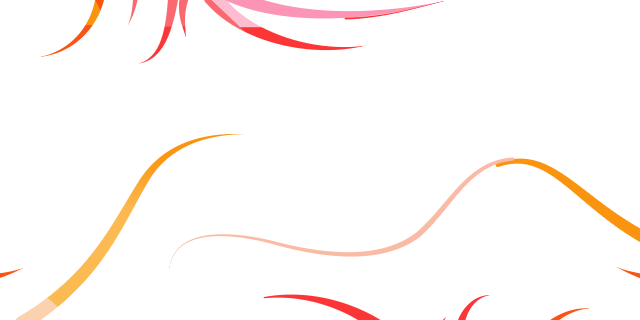
This background is drawn by a WebGL 1 fragment shader. Its source:

```glsl
precision highp float;
uniform vec2 u_resolution;

const vec3 RED = vec3(0.99, 0.21, 0.21);
const vec3 ROSE = vec3(0.98, 0.41, 0.44);
const vec3 VERMILION = vec3(0.98, 0.33, 0.08);
const vec3 ORANGE = vec3(0.98, 0.58, 0.06);
const vec3 AMBER = vec3(0.99, 0.73, 0.32);
const vec3 PEACH = vec3(0.98, 0.73, 0.64);
const vec3 CREAM = vec3(0.99, 0.82, 0.68);
const vec3 PINK = vec3(0.99, 0.58, 0.71);
const vec3 BLUSH = vec3(0.99, 0.74, 0.82);

vec2 cubic(vec2 a, vec2 b, vec2 c, vec2 d, float t) {
  float s = 1.0 - t;
  return s * s * s * a + 3.0 * s * s * t * b + 3.0 * s * t * t * c + t * t * t * d;
}

// Signed distance to a curve whose half width runs from width.x to width.y
float ribbon(vec2 p, vec2 a, vec2 b, vec2 c, vec2 d, vec2 width) {
  const float STEPS = 24.0;
  float nearest = 10.0;
  vec2 start = a;
  for (float i = 1.0; i <= STEPS; i++) {
    vec2 end = cubic(a, b, c, d, i / STEPS);
    vec2 edge = end - start;
    float h = clamp(dot(p - start, edge) / dot(edge, edge), 0.0, 1.0);
    float halfWidth = mix(width.x, width.y, (i - 1.0 + h) / STEPS);
    nearest = min(nearest, length(p - start - edge * h) - halfWidth);
    start = end;
  }
  return nearest;
}

vec3 paint(vec3 base, vec3 ink, float dist, float pixel) {
  return mix(base, ink, clamp(0.5 - dist / pixel, 0.0, 1.0));
}

// Colour change across a line, softened over one pixel
vec3 split(vec3 low, vec3 high, float side, float pixel) {
  return mix(low, high, clamp(0.5 + side / pixel, 0.0, 1.0));
}

vec3 topTendrils(vec3 col, vec2 p, float px) {
  float d = ribbon(p, vec2(0.130, 0.823), vec2(0.221, 0.839), vec2(0.292, 0.909), vec2(0.312, 1.005), vec2(0.0, 0.014));
  vec3 ink = split(VERMILION, ORANGE, p.y - 0.922, px);
  ink = split(ink, VERMILION, p.y + 2.0 * p.x - 1.595, px);
  col = paint(col, ink, d, px);

  vec3 fade = split(RED, ROSE, p.y - 0.917, px);
  d = ribbon(p, vec2(0.401, 0.924), vec2(0.414, 0.95), vec2(0.42, 0.98), vec2(0.424, 1.01), vec2(0.0, 0.008));
  col = paint(col, ROSE, d, px);
  d = ribbon(p, vec2(0.435, 0.802), vec2(0.508, 0.818), vec2(0.529, 0.909), vec2(0.541, 1.005), vec2(0.0, 0.016));
  col = paint(col, fade, d, px);
  d = ribbon(p, vec2(0.581, 0.883), vec2(0.575, 0.92), vec2(0.563, 0.95), vec2(0.575, 1.005), vec2(0.0, 0.014));
  return paint(col, fade, d, px);
}

vec3 topSweeps(vec3 col, vec2 p, float px) {
  float d = ribbon(p, vec2(1.141, 0.857), vec2(0.964, 0.825), vec2(0.755, 0.89), vec2(0.664, 1.01), vec2(0.0, 0.028));
  vec3 ink = split(RED, BLUSH, p.y - 0.915, px);
  ink = split(ink, ROSE, 1.628 - p.y - 0.95 * p.x, px);
  col = paint(col, ink, d, px);
  d = ribbon(p, vec2(1.388, 0.997), vec2(1.172, 0.943), vec2(0.885, 0.928), vec2(0.703, 1.026), vec2(0.0, 0.024));
  col = paint(col, PINK, d, px);
  d = ribbon(p, vec2(1.08, 0.942), vec2(1.2, 0.945), vec2(1.3, 0.975), vec2(1.388, 0.997), vec2(0.003, 0.0));
  return paint(col, RED, d, px);
}

vec3 longWaves(vec3 col, vec2 p, float px) {
  // Amber stem on the left
  float d = ribbon(p, vec2(0.763, 0.581), vec2(0.612, 0.583), vec2(0.508, 0.531), vec2(0.448, 0.432), vec2(0.0, 0.013));
  d = min(d, ribbon(p, vec2(0.448, 0.432), vec2(0.365, 0.297), vec2(0.299, 0.128), vec2(0.07, -0.01), vec2(0.013, 0.023)));
  vec3 ink = mix(AMBER, ORANGE, smoothstep(0.3, 0.56, p.y));
  ink = split(CREAM, ink, p.x + 1.15 * p.y - 0.228, px);
  col = paint(col, ink, d, px);

  // Orange and peach wave on the right
  d = ribbon(p, vec2(1.555, 0.484), vec2(1.719, 0.544), vec2(1.797, 0.375), vec2(2.018, 0.255), vec2(0.006, 0.019));
  col = paint(col, ORANGE, d, px);
  d = ribbon(p, vec2(0.529, 0.161), vec2(0.547, 0.297), vec2(0.742, 0.273), vec2(0.872, 0.237), vec2(0.0, 0.005));
  d = min(d, ribbon(p, vec2(0.872, 0.237), vec2(1.042, 0.193), vec2(1.198, 0.188), vec2(1.302, 0.263), vec2(0.005, 0.009)));
  d = min(d, ribbon(p, vec2(1.302, 0.263), vec2(1.406, 0.349), vec2(1.458, 0.492), vec2(1.602, 0.503), vec2(0.009, 0.005)));
  return paint(col, PEACH, d, px);
}

vec3 bottomTips(vec3 col, vec2 p, float px) {
  float d = ribbon(p, vec2(0.826, 0.07), vec2(0.964, 0.089), vec2(1.094, 0.042), vec2(1.177, -0.016), vec2(0.002, 0.02));
  d = min(d, ribbon(p, vec2(1.531, 0.078), vec2(1.484, 0.073), vec2(1.453, 0.036), vec2(1.44, -0.01), vec2(0.0, 0.012)));
  d = min(d, ribbon(p, vec2(1.393, 0.008), vec2(1.39, 0.004), vec2(1.386, 0.0), vec2(1.38, -0.01), vec2(0.0, 0.004)));
  col = paint(col, RED, d, px);
  d = ribbon(p, vec2(1.839, 0.036), vec2(1.797, 0.036), vec2(1.75, 0.016), vec2(1.714, -0.016), vec2(0.0, 0.01));
  d = min(d, ribbon(p, vec2(0.07, 0.161), vec2(0.04, 0.15), vec2(0.02, 0.143), vec2(-0.01, 0.137), vec2(0.0, 0.008)));
  d = min(d, ribbon(p, vec2(1.93, 0.164), vec2(1.96, 0.15), vec2(1.98, 0.145), vec2(2.01, 0.135), vec2(0.0, 0.008)));
  return paint(col, VERMILION, d, px);
}

void main() {
  vec2 p = gl_FragCoord.xy / u_resolution * vec2(2.0, 1.0);
  float px = 1.0 / u_resolution.y;
  vec3 col = topTendrils(vec3(1.0), p, px);
  col = topSweeps(col, p, px);
  col = longWaves(col, p, px);
  col = bottomTips(col, p, px);
  gl_FragColor = vec4(col, 1.0);
}
```
